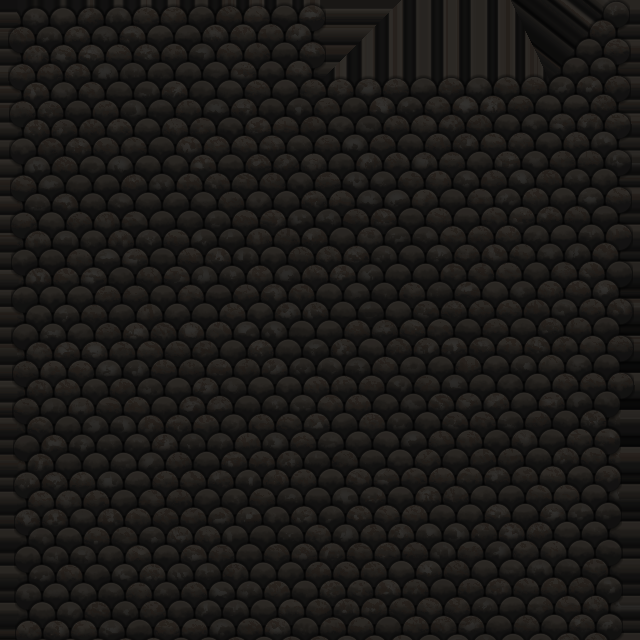
Write a Shadertoy shader that draws this pattern.

```glsl
// Lattice of overlapping scales, in canvas units
const float PITCH = 0.04323;
const float ROW = 0.0290;
const float RADIUS = 0.0209;
const float TILT = 0.0115;
const vec2 ANCHOR = vec2(0.362, 0.6224);

// Limits of the covered area: outer box and the notch cut in its top
const vec2 BOX_MIN = vec2(0.026, -0.1);
const vec2 BOX_MAX = vec2(0.970, 0.987);
const float NOTCH_WALL = 0.501;
const vec2 NOTCH_CORNER = vec2(0.859, 0.874);
const vec2 SLOPE_NORMAL = vec2(-0.784, 0.620);

// Colours
const vec3 GAP = vec3(0.042, 0.041, 0.040);
const vec3 SHADE = vec3(0.070, 0.068, 0.066);
const vec3 BODY = vec3(0.122, 0.112, 0.100);
const vec3 CROWN = vec3(0.163, 0.150, 0.135);
const vec3 SHEEN = vec3(0.200, 0.200, 0.195);
const vec3 RUST = vec3(0.125, 0.098, 0.080);

float hash(vec2 p) {
    vec3 h = fract(p.xyx * 0.1031);
    h += dot(h, h.yzx + 33.33);
    return fract((h.x + h.y) * h.z);
}

float valueNoise(vec2 p) {
    vec2 i = floor(p), f = fract(p);
    f = f * f * (3.0 - 2.0 * f);
    return mix(mix(hash(i), hash(i + vec2(1, 0)), f.x),
               mix(hash(i + vec2(0, 1)), hash(i + vec2(1, 1)), f.x), f.y);
}

float fbm(vec2 p) {
    float sum = 0.0, amp = 0.55;
    for (int i = 0; i < 3; i++) {
        sum += amp * valueNoise(p);
        p = p * 2.1 + 7.3;
        amp *= 0.5;
    }
    return sum;
}

// Closest point of the covered area
vec2 nearestCovered(vec2 p) {
    float wall = p.x - NOTCH_WALL;
    float ground = p.y - NOTCH_CORNER.y;
    float slope = dot(p - NOTCH_CORNER, SLOPE_NORMAL);
    float depth = min(wall, min(ground, slope));
    if (depth > 0.0) {
        vec2 outward = depth == wall ? vec2(1, 0)
                     : depth == ground ? vec2(0, 1) : SLOPE_NORMAL;
        p -= depth * outward;
    }
    return clamp(p, BOX_MIN, BOX_MAX);
}

// Surface of one scale; q spans the unit disc, y up
vec3 scaleColor(vec2 q, vec2 id) {
    float seed = hash(id + 211.0);
    float wear = hash(id + 457.0);
    vec2 grain = q * 2.2 + 40.0 + 90.0 * vec2(seed, wear);
    float blotch = fbm(grain);
    float streak = fbm(grain.yx * vec2(2.2, 1.1) + q.x * 1.5 + 19.0);

    // Domed light with a ragged terminator
    float height = q.y - 0.25 * q.x * q.x + 0.55 * (blotch - 0.48);
    vec3 col = mix(SHADE, BODY, smoothstep(-0.35, 0.12, height));
    col = mix(col, CROWN, smoothstep(0.12, 0.52, height));

    // Stains and pale scuffs
    float lit = smoothstep(-0.45, 0.15, q.y);
    col = mix(col, RUST, 0.55 * lit * smoothstep(0.52, 0.58, streak) * step(0.45, seed));
    float scuff = smoothstep(0.50, 0.60, blotch) * smoothstep(0.85, 0.2, length(q - vec2(-0.05, 0.2)));
    col = mix(col, SHEEN, 0.6 * scuff * lit * smoothstep(0.3, 0.9, wear));
    col *= mix(0.92, 1.08, seed);

    // Faint rim along the crown, then a dark edge
    float r = length(q);
    col += 0.014 * smoothstep(0.80, 0.90, r) * smoothstep(0.1, 0.7, q.y);
    return mix(col, GAP, 0.8 * smoothstep(0.91, 1.0, r));
}

// Paints the rows from top to bottom, each over the last
vec3 paintScales(vec2 p, vec3 col, bool clipped) {
    vec2 across = vec2(1.0, TILT), down = vec2(TILT, -1.0);
    vec2 l = vec2(dot(p - ANCHOR, across), dot(p - ANCHOR, down));
    float pixel = 1.0 / (iResolution.y * RADIUS);
    float nearRow = floor(l.y / ROW + 0.5);
    for (int k = -1; k <= 1; k++) {
        float row = nearRow + float(k);
        float stagger = 0.5 * mod(row, 2.0);
        float column = floor(l.x / PITCH - stagger + 0.5);
        vec2 center = vec2((column + stagger) * PITCH, row * ROW);
        vec2 world = ANCHOR + across * center.x + down * center.y;
        if (clipped && distance(world, nearestCovered(world)) > 1e-5) continue;

        vec2 q = (l - center) / RADIUS * vec2(1, -1);
        float edge = length(q) - 1.0;
        col *= mix(0.62, 1.0, smoothstep(0.0, 0.28, edge));
        col = mix(col, scaleColor(q, vec2(column, row)), smoothstep(pixel, -pixel, edge));
    }
    return col;
}

void mainImage(out vec4 fragColor, in vec2 fragCoord) {
    vec2 p = fragCoord / iResolution.y;
    // Border colours stretch outward beneath the whole scales
    vec3 col = paintScales(nearestCovered(p), GAP, false);
    col = paintScales(p, col, true);
    fragColor = vec4(col, 1.0);
}
```
